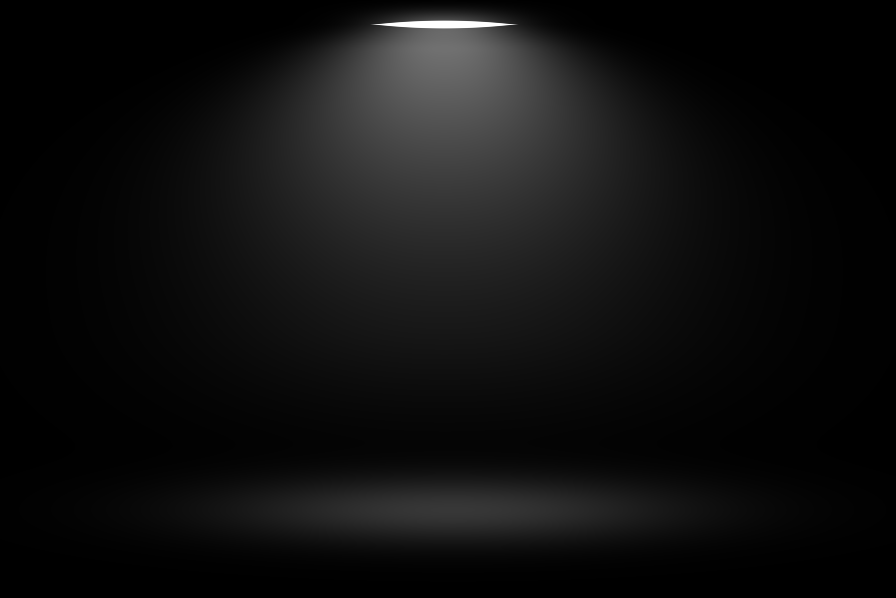
Reproduce this background procedurally as a Shadertoy shader.

```glsl
// A dark stage lit from above: a thin lens-shaped lamp, a wide soft beam
// that fades downward, and a flat pool of light on the floor.
// Built from Gaussian falloffs; lengths are fractions of the canvas height.

#define LAMP_POS vec2(-0.006, 0.959)
#define LAMP_SIZE vec2(0.117, 0.0065)
#define BEAM_LEVEL 0.47
#define BEAM_REACH 0.35
#define BEAM_WIDTH vec2(0.09, 0.235)
#define FLOOR_POS vec2(0.008, 0.147)
#define FLOOR_SIZE vec2(0.27, 0.039)
#define FLOOR_LEVEL 0.215

// Elliptical Gaussian with standard deviations given by size
float softSpot(vec2 p, vec2 size) {
    vec2 q = p / size;
    return exp(-0.5 * dot(q, q));
}

// Beam brightness at an offset from the lamp
float beam(vec2 p) {
    float depth = max(-p.y, 0.0);
    float spread = BEAM_WIDTH.x + BEAM_WIDTH.y * (1.0 - exp(-depth / 0.22));
    float across = exp(-0.5 * pow(abs(p.x) / spread, 2.2));
    float fade = exp(-pow(depth / BEAM_REACH, 1.3));
    float upperEdge = smoothstep(-0.045, 0.045, -p.y);
    float lowerEdge = 1.0 - smoothstep(0.5, 0.85, depth);
    return BEAM_LEVEL * across * fade * upperEdge * lowerEdge;
}

// Coverage of the pointed lens, smoothed over one pixel
float lamp(vec2 p, float pixel) {
    float u = p.x / LAMP_SIZE.x;
    float edge = abs(p.y) - LAMP_SIZE.y * (1.0 - u * u);
    return 1.0 - smoothstep(-0.6 * pixel, 0.6 * pixel, edge);
}

void mainImage(out vec4 fragColor, in vec2 fragCoord) {
    float pixel = 1.0 / iResolution.y;
    vec2 p = vec2(fragCoord.x - 0.5 * iResolution.x, fragCoord.y) * pixel;
    vec2 fromLamp = p - LAMP_POS;

    // Beam, halo around the lamp, and pool on the floor
    float light = beam(fromLamp);
    light += 0.13 * softSpot(fromLamp, vec2(0.07, 0.014));
    light += FLOOR_LEVEL * softSpot(p - FLOOR_POS, FLOOR_SIZE);

    // The lamp itself covers the light behind it
    light = mix(light, 1.0, lamp(fromLamp, pixel));
    fragColor = vec4(vec3(clamp(light, 0.0, 1.0)), 1.0);
}
```
